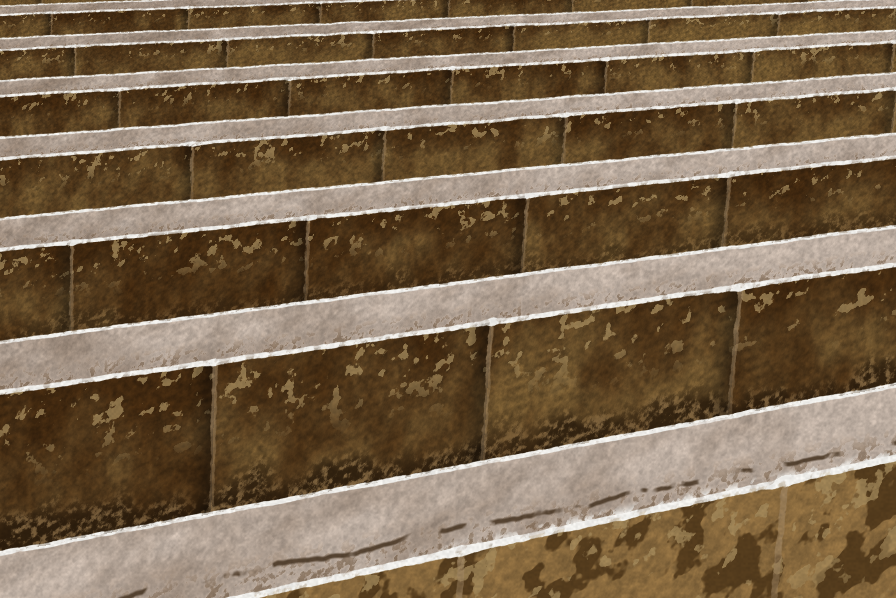
Write a Shadertoy shader that draws this pattern.

```glsl
// Receding rows of weathered stone benches: pale seats, bright worn edges, brown jointed fronts.
// A perspective depth splits the canvas into rows; each row is then split into panels,
// and layered value noise adds stains, crust, chips and grain.

float hash(vec2 p) {
    return fract(sin(dot(p, vec2(127.1, 311.7))) * 43758.5453);
}

float noise(vec2 p) {
    vec2 i = floor(p), f = fract(p);
    f = f * f * (3.0 - 2.0 * f);
    return mix(mix(hash(i), hash(i + vec2(1, 0)), f.x),
               mix(hash(i + vec2(0, 1)), hash(i + vec2(1, 1)), f.x), f.y);
}

float fbm(vec2 p) {
    float sum = 0.0, amp = 0.53;
    for (int i = 0; i < 4; i++) {
        sum += amp * noise(p);
        p = mat2(1.6, 1.2, -1.2, 1.6) * p + 7.3;
        amp *= 0.5;
    }
    return sum;
}

// Soft bright edge of the given half width
float edge(float d, float halfWidth, float px) {
    return 1.0 - smoothstep(halfWidth - px, halfWidth + px, abs(d));
}

// Light seat with blotches, streaks and dirt gathered towards its front
vec3 seatColor(vec2 w, float v, float x, float row) {
    float blotch = fbm(w * vec2(4.0, 7.0));
    float grain = fbm(w * 38.0);
    float light = 0.35 + 0.3 * x + 1.5 * (blotch - 0.5) - 0.06 * max(row - 2.0, 0.0);
    vec3 c = mix(vec3(0.58, 0.51, 0.45), vec3(0.75, 0.69, 0.64), clamp(light + 0.2, 0.0, 1.0));
    c *= 0.85 + 0.3 * grain;
    float dirt = smoothstep(0.5, 0.66, grain + 0.25 * (blotch - 0.5)) * smoothstep(0.45, 0.95, v);
    c = mix(c, vec3(0.40, 0.31, 0.22), 0.6 * dirt);
    // Crusted crack along the front row
    float crack = abs(v - 0.76 - 0.25 * (fbm(w * vec2(5.0, 1.0)) - 0.5));
    float broken = smoothstep(0.4, 0.55, fbm(w * 9.0 + 3.0));
    return mix(c, vec3(0.33, 0.26, 0.19), step(row, 0.5) * broken * (1.0 - smoothstep(0.01, 0.045, crack)));
}

// Brown front: dark under the lip, warmer below, chipped and soiled
vec3 frontColor(vec2 w, float v, float x, float row, float tone) {
    float stain = fbm(w * vec2(5.0, 3.5));
    float grain = fbm(w * 34.0);
    float warm = 0.05 + smoothstep(0.0, 0.65, v) * 0.55 + 1.5 * (stain - 0.5) + 0.5 * (tone - 0.5);
    warm += 0.22 * (x - 0.6) + 0.06 * row;
    vec3 c = mix(vec3(0.25, 0.155, 0.06), vec3(0.37, 0.275, 0.15), clamp(warm, 0.0, 1.0));
    c = mix(c, vec3(0.50, 0.39, 0.21), clamp(0.8 * warm - 0.45, 0.0, 0.8));
    c *= 0.72 + 0.56 * grain;
    // Sunlit front row, eaten by dark patches
    if (row < 0.5) {
        vec3 sunny = vec3(0.53, 0.41, 0.24) * (0.8 + 0.4 * grain);
        float patches = smoothstep(0.55, 0.63, fbm(w * 9.0) + 0.1 * (x - 0.9));
        c = mix(sunny, vec3(0.29, 0.20, 0.09), 0.85 * patches);
    }
    // Pale chips near the lip
    float chips = smoothstep(0.66, 0.72, fbm(w * 15.0 + 40.0) + 0.06 * (1.0 - v));
    c = mix(c, vec3(0.64, 0.54, 0.36), 0.75 * chips * (1.0 - smoothstep(0.2, 0.7, v)));
    // Crumbs piled at the foot of the nearer rows
    float pile = smoothstep(0.72, 0.95, v + 0.5 * (stain - 0.5)) * (1.0 - smoothstep(1.0, 3.0, row));
    vec3 crumb = mix(vec3(0.13, 0.08, 0.03), vec3(0.48, 0.38, 0.25), smoothstep(0.4, 0.72, grain));
    return mix(c, crumb, 0.75 * pile);
}

void mainImage(out vec4 fragColor, in vec2 fragCoord) {
    // Canvas units: x spans 0..1.5, y runs downwards 0..1
    vec2 uv = fragCoord / iResolution.xy;
    float x = uv.x * 1.5, y = 1.0 - uv.y, px = 0.8 / iResolution.y;
    y += 0.003 * (fbm(vec2(x, y) * 24.0) - 0.5);

    // Tilted horizon and depth; each whole step of depth is one bench
    float horizon = 0.0352 * x - 0.418, rise = 3.762 - 0.6237 * x;
    float row = floor(rise / (y - horizon) - 1.8);
    float zBack = row + 2.8, zLip = row + 2.5, zNext = row + 1.8;
    float back = horizon + rise / zBack;
    float lip = horizon + rise / zLip;
    float next = horizon + rise / zNext;
    float seatV = (y - back) / (lip - back);
    float frontV = clamp((y - lip) / (next - lip), 0.0, 1.0);

    // Panel joints: spacing shrinks to the right, phase drifts from row to row
    float xs = x + 0.08 * x * max(y - lip, 0.0);
    float spacing = 2.148 / (zLip + 0.6), shrink = 0.2355 - 0.01126 * zLip;
    float u = -log(1.0 - shrink * xs) / (shrink * spacing);
    u -= 0.216 - 0.541 * row + 0.0388 * row * row;
    float joint = (fract(u + 0.5) - 0.5) * spacing * (1.0 - shrink * xs);
    float tone = hash(vec2(floor(u), row + 3.0));

    // Surfaces
    vec2 w = vec2(x, y - lip + 0.22 * x) * zLip + row * vec2(17.3, 9.1);
    float grit = fbm(w * 26.0 + 11.0);
    vec3 front = frontColor(w, frontV, x, row, tone);
    float shade = smoothstep(-0.16 / zLip, -0.02 / zLip, joint) * step(joint, 0.0);
    front *= 1.0 - 0.35 * shade * step(0.5, row);
    float rib = edge(joint + 0.006 * (grit - 0.5), 0.014 / zLip, px);
    front = mix(front, vec3(0.62, 0.52, 0.39), rib * (0.35 + 0.55 * grit) * (1.0 - 0.45 * frontV));
    vec3 col = mix(seatColor(w, seatV, x, row), front, smoothstep(-px, px, y - lip));

    // Worn white edges, swelling where the joints meet the lip
    float wear = 0.65 + 0.7 * grit;
    float knob = 1.0 + 0.7 * exp(-abs(joint) * zLip * 22.0);
    float white = edge(y - lip, 0.0145 / zLip * wear * knob, px);
    white = max(white, edge(y - back, 0.0115 / zBack * wear, px));
    white = max(white, edge(next - y, 0.0115 / zNext * wear, px));
    float crust = smoothstep(0.5, 0.62, grit) * smoothstep(0.82, 1.0, seatV) * step(y, lip);
    white = max(white, crust * step(row, 0.5) * smoothstep(0.5, 1.0, x));
    col = mix(col, vec3(0.94, 0.935, 0.92), white * (0.7 + 0.3 * smoothstep(0.3, 0.5, grit)));

    // Fine surface grain
    col *= 0.95 + 0.1 * noise(vec2(x, y) * 260.0);
    fragColor = vec4(col, 1.0);
}
```
